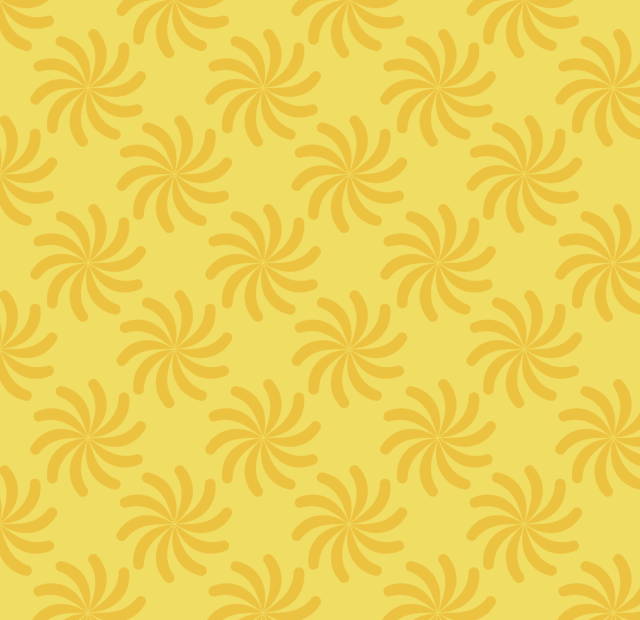
Give the GLSL for this pattern, as a WebGL 1 fragment shader.

```glsl
precision highp float;
// Staggered amber pinwheel flowers with ten curved petals on a soft yellow ground.

uniform vec2 u_resolution;

#define PERIOD 0.2734              // repeat size, in canvas widths
#define FIRST vec2(0.1377, -0.1374) // first flower, from the top left corner
#define STAGGER vec2(0.493, -0.493) // second flower, in repeats
#define RADIUS 0.338               // flower radius, in repeats
#define PETALS 10.0
#define SPINE_LENGTH 0.91          // petal spine, in flower radii
#define START_ANGLE -0.262         // petal direction at the hub
#define TWIST 0.576                // added angle at the full radius
#define SOFTNESS 0.0012            // edge half width, in canvas widths
#define GROUND vec3(0.943, 0.868, 0.394)
#define PETAL vec3(0.927, 0.762, 0.255)

const float TAU = 6.2831853;
const int SPINE_STEPS = 28;

vec2 rotate(vec2 p, float angle) {
    float c = cos(angle), s = sin(angle);
    return vec2(c * p.x - s * p.y, s * p.x + c * p.y);
}

// Angle of the petal spine at a given radius.
float spineAngle(float r) {
    return START_ANGLE + TWIST * r * r;
}

// Half width along the spine: narrow hub, full middle, rounded tip.
float petalHalfWidth(float t) {
    return t * (0.26 - 0.17 * t);
}

// Distance to a flower of unit radius.
float pinwheel(vec2 p) {
    // Fold along the twisted sectors onto a single petal.
    float r = length(p);
    float sector = TAU / PETALS;
    float angle = r > 0.0 ? atan(p.y, p.x) : 0.0;
    p = rotate(p, -sector * floor((angle - spineAngle(r)) / sector + 0.5));

    // Sweep a growing disc along the curved spine.
    float d = r;
    for (int i = 1; i <= SPINE_STEPS; i++) {
        float t = float(i) / float(SPINE_STEPS);
        float s = SPINE_LENGTH * t;
        float a = spineAngle(s);
        d = min(d, length(p - s * vec2(cos(a), sin(a))) - petalHalfWidth(t));
    }
    return d;
}

// Offset from the nearest point of a unit grid.
vec2 nearestOffset(vec2 p) {
    return fract(p + 0.5) - 0.5;
}

void main() {
    // Canvas widths, measured from the top left corner.
    vec2 p = (gl_FragCoord.xy - vec2(0.0, u_resolution.y)) / u_resolution.x;

    // Two interleaved grids of flowers; keep the closer one.
    vec2 cell = (p - FIRST) / PERIOD;
    vec2 a = nearestOffset(cell);
    vec2 b = nearestOffset(cell - STAGGER);
    vec2 local = dot(a, a) < dot(b, b) ? a : b;

    float d = pinwheel(local / RADIUS) * RADIUS * PERIOD;
    float edge = max(SOFTNESS, 0.7 / u_resolution.x);
    float ink = 1.0 - smoothstep(-edge, edge, d);
    gl_FragColor = vec4(mix(GROUND, PETAL, ink), 1.0);
}
```
